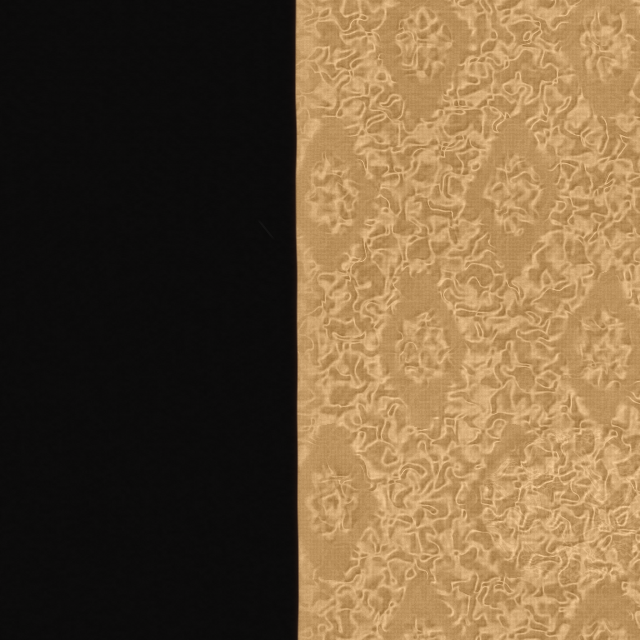
Give the GLSL for this texture, as a WebGL 1 fragment shader.

```glsl
precision highp float;
// Gold brocade with a staggered diamond weave beside a plain black cloth panel.
uniform vec2 u_resolution;

float hash(vec2 p) {
  return fract(sin(dot(p, vec2(127.1, 311.7))) * 43758.5453);
}

float noise(vec2 p) {
  vec2 i = floor(p), f = fract(p);
  f = f * f * (3.0 - 2.0 * f);
  return mix(mix(hash(i), hash(i + vec2(1.0, 0.0)), f.x),
             mix(hash(i + vec2(0.0, 1.0)), hash(i + 1.0), f.x), f.y);
}

// Looping raised thread: contour ridges of warped noise, about 0 to 1
float curls(vec2 p) {
  vec2 warp = vec2(noise(p * 50.0), noise(p * 50.0 + 37.0)) - 0.5;
  vec2 q = p * 82.0 + warp * 2.2;
  float ridge = 1.0 - smoothstep(0.0, 0.3, abs(noise(q) - 0.5));
  return mix(ridge, noise(p * 170.0 + 9.0), 0.35);
}

// Offset from the centre of the nearest diamond in the staggered rows
vec2 diamondOffset(vec2 p) {
  float row = floor((0.935 - p.y) / 0.24 + 0.5);
  float x = p.x - 0.66 - 0.1425 * mod(row, 2.0);
  return vec2(mod(x + 0.1425, 0.285) - 0.1425, p.y - 0.935 + row * 0.24);
}

// Concentric rings of petals, given an offset scaled to unit radius
float rosette(vec2 q) {
  float r = length(q), a = atan(q.y, q.x);
  float outer = abs(r - 0.73 - 0.13 * cos(a * 8.0));
  float inner = abs(r - 0.3 - 0.06 * cos(a * 5.0));
  return 1.0 - smoothstep(0.05, 0.17, min(outer, inner));
}

vec3 brocade(vec2 p, float fromSeam) {
  vec2 wobble = vec2(noise(p * 30.0), noise(p * 30.0 + 71.0)) - 0.5;
  vec2 d = diamondOffset(p + wobble * 0.012);
  float thread = curls(p);

  // Flat diamonds, narrow side ridges and a raised flower in each
  float side = abs(d.x) / 0.077 + abs(d.y) / 0.147 - 1.0;
  float flat_ = 1.0 - smoothstep(-0.1, 0.04, side);
  float ridge = 1.0 - smoothstep(0.03, 0.12, abs(side - 0.1));
  vec2 f = d / vec2(0.046, 0.062);
  float core = 1.0 - smoothstep(0.85, 1.1, length(f));
  float petals = rosette(f) * core;

  // A broad flowered medallion interrupts the diamonds at lower right
  vec2 m = (p - vec2(0.9, 0.205) + wobble * 0.015) / vec2(0.15, 0.125);
  float medallion = 1.0 - smoothstep(0.9, 1.1, length(m));
  vec2 cell = fract(m * 3.0 + 0.5 * wobble) - 0.5;
  float blossoms = rosette(cell * 2.1) * medallion;
  float band = 1.0 - smoothstep(0.03, 0.1, abs(length(m) - 1.05));
  flat_ *= 1.0 - medallion;
  ridge *= 1.0 - medallion;
  petals *= 1.0 - medallion;

  // Relief softens inside diamonds and along the folded hem
  float hem = 1.0 - smoothstep(0.01, 0.055, fromSeam);
  float relief = mix(1.0, 0.16 + 0.6 * core, flat_) * (1.0 - 0.6 * hem);
  float slope = thread - curls(p + vec2(0.003, -0.003));
  float tone = (thread - 0.45) * 0.2 * relief + slope * 0.07 * relief;
  tone += ridge * 0.035 + petals * 0.075 + blossoms * 0.055;
  tone -= flat_ * 0.035 + band * 0.03;

  // Fine weave, broad shading, and the pale turned edge
  tone += 0.008 * sin(p.x * 1150.0) + 0.008 * sin(p.y * 1000.0);
  tone += (noise(p * 6.0) - 0.5) * 0.03 + hem * 0.018;
  tone += (hash(floor(p * 512.0)) - 0.5) * 0.035;
  return vec3(0.765, 0.605, 0.403) + tone * vec3(1.0, 1.02, 1.04);
}

vec3 blackCloth(vec2 p) {
  float weave = noise(p * vec2(140.0, 190.0)) - 0.5;
  float grain = hash(floor(p * 512.0)) - 0.5;
  vec3 color = vec3(0.046, 0.043, 0.042) + weave * 0.008 + grain * 0.006;
  // Stray fibre
  vec2 q = p - vec2(0.416, 0.641);
  float fibre = 1.0 - smoothstep(0.001, 0.003, abs(q.x + q.y * 0.8));
  fibre *= 1.0 - smoothstep(0.008, 0.018, abs(q.y));
  return color + fibre * 0.035;
}

void main() {
  vec2 p = gl_FragCoord.xy / u_resolution;
  float seam = 0.4665 - 0.0045 * p.y + (noise(vec2(p.y * 14.0, 3.0)) - 0.5) * 0.002;
  float fromSeam = p.x - seam;

  vec3 gold = brocade(p, fromSeam);
  vec3 black = blackCloth(p);
  // Warm shadow on the dark side of the seam
  black += vec3(0.13, 0.055, 0.025) * exp(-abs(fromSeam) * 300.0);
  gold *= 1.0 - 0.1 * exp(-abs(fromSeam) * 350.0);

  float soft = max(0.0018, 0.8 / u_resolution.x);
  vec3 color = mix(black, gold, smoothstep(-soft, soft, fromSeam));
  gl_FragColor = vec4(color, 1.0);
}
```
